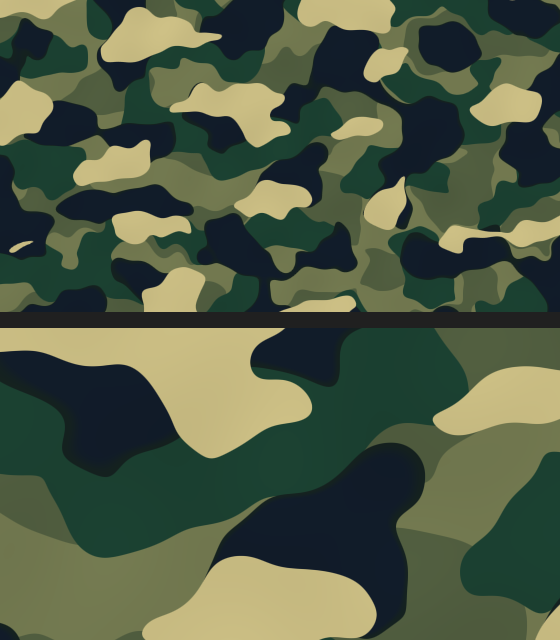
Top, the full canvas; bottom, a detail of the centre.
Write a Shadertoy shader that draws this pattern.

```glsl
// Woodland camouflage: layered smooth blobs in navy, green, olive and tan.

const float TAU = 6.2831853;
const int WAVES = 24;

const vec3 OLIVE      = vec3(0.445, 0.470, 0.310);
const vec3 DARK_OLIVE = vec3(0.312, 0.362, 0.245);
const vec3 GREEN      = vec3(0.105, 0.250, 0.190);
const vec3 NAVY       = vec3(0.066, 0.108, 0.160);
const vec3 BLACKISH   = vec3(0.080, 0.130, 0.122);
const vec3 TAN        = vec3(0.785, 0.735, 0.510);

vec3 hash3(vec2 p) {
    vec3 q = fract(p.xyx * vec3(0.1031, 0.1030, 0.0973));
    q += dot(q, q.yxz + 33.33);
    return fract((q.xxy + q.yzz) * q.zyx);
}

// Band-limited random field: mean 0, variance 1, nearly normal distribution.
float waveField(vec2 p, float frequency, float seed) {
    float sum = 0.0;
    for (int i = 0; i < WAVES; i++) {
        vec3 h = hash3(vec2(float(i) * 7.3 + 1.7, seed * 13.1 + 4.9));
        float angle = 0.5 * TAU * (float(i) + h.z) / float(WAVES);
        float k = frequency * mix(0.65, 1.35, h.x);
        sum += cos(TAU * (k * dot(p, vec2(cos(angle), sin(angle))) + h.y));
    }
    return sum * sqrt(2.0 / float(WAVES));
}

// One blob field, stretched sideways and sheared by its tilt.
float blobField(vec2 p, float frequency, float tilt, float seed) {
    return waveField(vec2(p.x / 1.45, p.y - tilt * p.x), frequency, seed);
}

// Coverage of the region above a threshold, with a smooth edge.
float coverage(float field, float threshold) {
    float width = max(fwidth(field) * 0.6, 0.001);
    return smoothstep(-width, width, field - threshold);
}

void mainImage(out vec4 fragColor, in vec2 fragCoord) {
    vec2 p = fragCoord / iResolution.y;

    // Wavy lobes along the outlines
    vec2 lobes = vec2(waveField(p, 8.5, 11.0), waveField(p, 8.5, 12.0));
    vec2 q = p + 0.009 * lobes;

    // Muted ground
    float darkField = blobField(q, 4.3, 0.10, 1.0);
    vec3 color = mix(OLIVE, DARK_OLIVE, coverage(darkField, 0.10));

    // Green patches
    float greenField = blobField(q, 4.4, -0.08, 2.0);
    color = mix(color, GREEN, coverage(greenField, 0.34));

    // Navy patches, blackish along their rims
    float navyField = blobField(q, 4.4, 0.04, 3.0);
    vec3 navy = mix(BLACKISH, NAVY, smoothstep(0.40, 0.60, navyField));
    color = mix(color, navy, coverage(navyField, 0.37));

    // Tan patches on top
    float tanField = blobField(q, 3.9, 0.15, 4.0);
    color = mix(color, TAN, coverage(tanField, 0.97));

    // Slight uneven dye
    color *= 1.0 + 0.01 * waveField(p, 5.0, 8.0);

    fragColor = vec4(color, 1.0);
}
```
